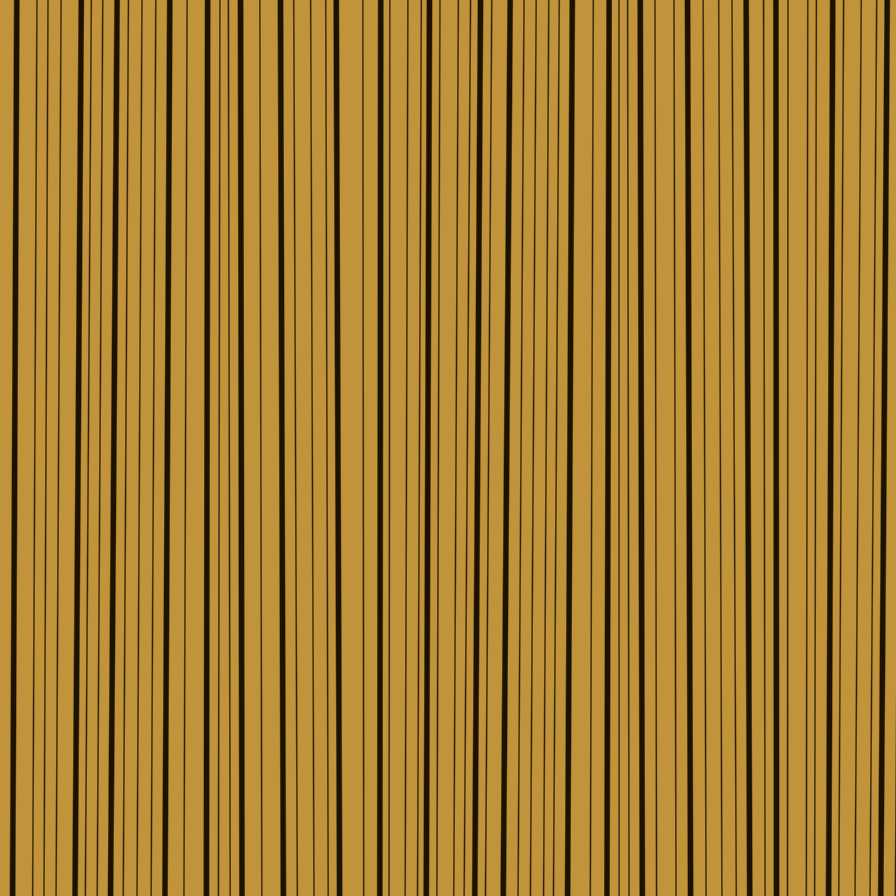
Write a WebGL 2 fragment shader that draws this pattern.

```glsl
#version 300 es
precision highp float;
// Ochre boards: bold dark seams, nearly upright, with fine grain lines between them.

#define SEAM_COUNT 20.0     // bold seams across the canvas
#define SEAM_WIDTH 0.0062
#define SEAM_JITTER 0.5     // wander of a seam, in seam spacings
#define GRAIN_WIDTH 0.0014
#define GRAIN_SPACING 0.0165
#define GRAIN_JITTER 0.3
#define MAX_GRAINS 6
#define LEAN_SWING 0.0055   // slow left-right change of slant
#define SOFTNESS 1.4        // edge filter, in pixels

uniform vec2 u_resolution;
out vec4 fragColor;

const vec3 OCHRE = vec3(0.755, 0.577, 0.228);
const vec3 DARK = vec3(0.115, 0.07, 0.0);

float hash(float n, float seed) {
    return fract(sin(n * 127.1 + seed * 311.7 + 4.3) * 43758.5453);
}

// Horizontal position of a seam at height y; neighbours lean alike.
float seamX(float index, float y) {
    float base = (index + 0.5 + SEAM_JITTER * (hash(index, 1.0) - 0.5)) / SEAM_COUNT;
    float lean = 0.002 + LEAN_SWING * sin(0.68 * index - 5.65)
               + 0.003 * (hash(index, 2.0) - 0.5);
    return base + lean * (y - 0.5);
}

// Share of the filter window covered by a line, exact for very thin lines.
float lineCoverage(float offset, float width, float window) {
    float right = min(offset + 0.5 * window, 0.5 * width);
    float left = max(offset - 0.5 * window, -0.5 * width);
    return clamp((right - left) / window, 0.0, 1.0);
}

// Fine lines spread over the gap that follows a seam.
float grainCoverage(vec2 uv, float index, float window) {
    float gap = seamX(index + 1.0, 0.5) - seamX(index, 0.5);
    float count = max(1.0, floor(gap / GRAIN_SPACING - 1.2 + 1.5 * hash(index, 3.0)));
    float start = seamX(index, uv.y);
    float end = seamX(index + 1.0, uv.y);
    float ink = 0.0;
    for (int k = 1; k <= MAX_GRAINS; k++) {
        float order = float(k);
        if (order > count) break;
        float id = index * 8.0 + order;
        float place = (order + GRAIN_JITTER * (hash(id, 4.0) - 0.5) * 2.0) / (count + 1.0);
        float ownLean = 0.003 * (hash(id, 5.0) - 0.5) * (uv.y - 0.5);
        float x = mix(start, end, place) + ownLean;
        ink = max(ink, lineCoverage(uv.x - x, GRAIN_WIDTH, window));
    }
    return ink;
}

void main() {
    vec2 uv = gl_FragCoord.xy / u_resolution;
    float window = SOFTNESS / u_resolution.x;
    float cell = floor(uv.x * SEAM_COUNT);

    // Gather the seams and gaps around this point.
    float ink = 0.0;
    for (int i = -2; i <= 1; i++) {
        float index = cell + float(i);
        ink = max(ink, lineCoverage(uv.x - seamX(index, uv.y), SEAM_WIDTH, window));
        ink = max(ink, grainCoverage(uv, index, window));
    }
    fragColor = vec4(mix(OCHRE, DARK, ink), 1.0);
}
```
